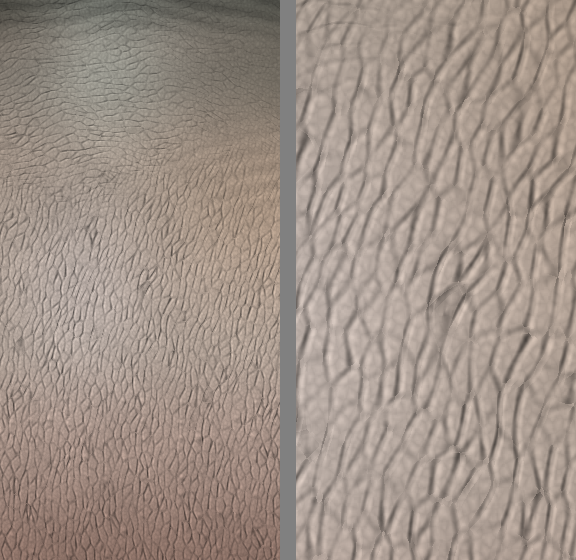
Left: the whole. Right: its middle third, enlarged.
Write a WebGL 1 fragment shader that draws this texture.

```glsl
precision highp float;
uniform vec2 u_resolution;

vec2 hash2(vec2 p) {
  p = mod(p, 289.0);
  return fract(sin(vec2(dot(p, vec2(12.99, 78.23)), dot(p, vec2(39.35, 11.14)))) * 4375.85);
}

// Staggered cells: x = border distance, y = how far the border runs along y
vec2 plates(vec2 p) {
  float near = 9.0, next = 9.0;
  vec2 toNear = vec2(0.0), toNext = vec2(0.0);
  for (int i = -1; i <= 1; i++) {
    float column = floor(p.x) + float(i);
    float stagger = 0.5 * mod(column, 2.0);
    for (int j = -1; j <= 1; j++) {
      float row = floor(p.y + stagger) + float(j);
      vec2 seed = 0.06 + 0.88 * hash2(vec2(column, row));
      vec2 d = vec2(column, row - stagger) + seed - p;
      float dist = length(d);
      if (dist < near) {
        next = near;
        toNext = toNear;
        near = dist;
        toNear = d;
      } else if (dist < next) {
        next = dist;
        toNext = d;
      }
    }
  }
  vec2 across = toNext - toNear;
  return vec2(next - near, abs(across.x) / (length(across) + 0.001));
}

float groove(vec2 p) {
  vec2 cell = plates(p);
  float broken = 0.72 + 0.4 * sin(p.x * 2.3 + 2.0 * sin(p.y * 1.7)) * sin(p.y * 2.9 + 1.5 * sin(p.x * 1.3));
  return (1.0 - smoothstep(0.0, 0.36, cell.x)) * mix(0.25, 1.0, cell.y) * broken;
}

float arch(vec2 p) {
  return p.y + 0.3 * (p.x - 0.42) * (p.x - 0.42) + 0.012 * sin(p.x * 13.0 + p.y * 9.0);
}

// Upright creases below turn into flat, arching ones above
float creases(vec2 p) {
  vec2 q = p + 0.006 * vec2(sin(p.y * 23.0 + 3.0 * sin(p.x * 11.0)),
                            sin(p.x * 27.0 + 2.0 * sin(p.y * 15.0)));
  float upright = groove(vec2((q.x - 0.13 * q.y * q.y) * 43.0, q.y * 20.0));
  float flatter = groove(vec2(arch(q) * 45.0, q.x * 24.0));
  return mix(upright, flatter, smoothstep(1.2, 1.6, p.y + 0.08 * sin(p.x * 6.0)));
}

// Sparse raised pores
float pores(vec2 p) {
  vec2 q = p * 15.0;
  vec2 id = floor(q);
  vec2 rnd = hash2(id + 31.0);
  float size = 0.13 + 0.12 * rnd.y;
  float d = length(q - id - 0.3 - 0.4 * rnd);
  return step(0.65, rnd.x) * (1.0 - smoothstep(0.0, size, d));
}

float glow(vec2 p, vec2 center, vec2 size) {
  vec2 d = (p - center) / size;
  return exp(-dot(d, d));
}

void main() {
  vec2 p = gl_FragCoord.xy / u_resolution.x;
  p.y = 2.0 * gl_FragCoord.y / u_resolution.y;

  // Skin tone from rosy bottom to shaded top
  vec3 tone = mix(vec3(0.52, 0.42, 0.38), vec3(0.63, 0.55, 0.51), smoothstep(-0.08, 0.5, p.y));
  tone = mix(tone, vec3(0.66, 0.605, 0.565), smoothstep(0.4, 0.8, p.y));
  tone = mix(tone, vec3(0.60, 0.545, 0.50), smoothstep(0.95, 1.45, p.y));
  tone = mix(tone, vec3(0.51, 0.48, 0.445), smoothstep(1.4, 1.75, p.y));
  tone = mix(tone, vec3(0.35, 0.345, 0.32), smoothstep(1.82, 2.02, p.y));

  // Cool sheen, warm right flank, dark upper corners
  tone += vec3(0.075, 0.1, 0.1) * glow(p, vec2(0.38, 1.75), vec2(0.22, 0.32));
  tone += vec3(0.035, 0.045, 0.06) * glow(p, vec2(0.3, 0.98), vec2(0.24, 0.38));
  tone += vec3(0.025, 0.0, -0.025) * glow(p, vec2(1.0, 1.2), vec2(0.4, 0.35));
  tone -= vec3(0.1, 0.09, 0.09) * glow(p, vec2(1.08, 1.8), vec2(0.38, 0.26));
  tone -= 0.08 * glow(p, vec2(-0.05, 1.95), vec2(0.22, 0.2));
  tone *= 1.0 + 0.02 * sin(p.x * 15.0 + 2.0 * sin(p.y * 9.0)) * sin(p.y * 13.0 + p.x * 5.0);

  // Thin dark crease with a faintly lit rim on its right
  float calm = smoothstep(0.45, 1.0, p.x) * smoothstep(0.9, 1.5, p.y);
  float patchy = 0.9 + 0.25 * sin(p.x * 23.0 + 3.0 * sin(p.y * 7.0)) * sin(p.y * 19.0 + p.x * 4.0);
  float strength = patchy * (1.0 - 0.5 * calm) * mix(1.0, 0.65, smoothstep(1.3, 1.9, p.y));
  float shade = 0.17 * creases(p + vec2(-0.007, 0.003)) - 0.46 * creases(p);
  float light = 1.05 + strength * shade;

  // Fine mottling, grain and pores
  light += 0.13 * (plates(vec2(p.x * 78.0, p.y * 62.0)).x - 0.38);
  light += 0.03 * (hash2(floor(p * 256.0)).x - 0.5);
  float lower = 1.0 - smoothstep(0.45, 0.85, p.y);
  light += lower * (0.13 * pores(p) - 0.15 * pores(p + vec2(-0.008, 0.014)));

  // Broad folds on the right flank and along the top
  float fold = sin((p.y - 0.48 * p.x + 0.12 * p.x * p.x) * 95.0 + 2.0 * sin(p.x * 6.0));
  light += 0.045 * fold * glow(p, vec2(0.95, 1.38), vec2(0.28, 0.17));
  light += 0.08 * sin(arch(p) * 105.0 + sin(p.x * 9.0)) * smoothstep(1.78, 1.98, p.y);

  gl_FragColor = vec4(clamp(tone * light, 0.0, 1.0), 1.0);
}
```
